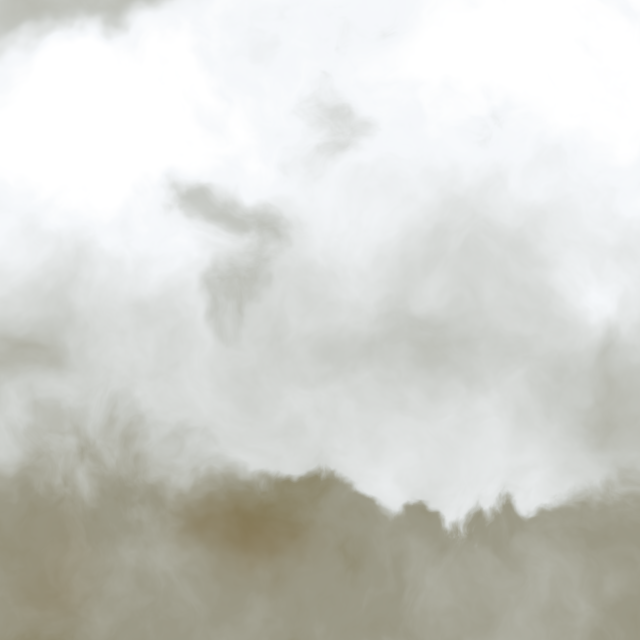
Reproduce this texture procedurally as a WebGL 2 fragment shader.

```glsl
#version 300 es
precision highp float;
// Bright billowing clouds with grey wisps above a murky olive haze.
uniform vec2 u_resolution;
out vec4 fragColor;

float hash(vec2 p) {
  return fract(sin(dot(p, vec2(127.1, 311.7))) * 43758.5453);
}

float noise(vec2 p) {
  vec2 i = floor(p), f = fract(p);
  f = f * f * (3.0 - 2.0 * f);
  return mix(mix(hash(i), hash(i + vec2(1, 0)), f.x),
             mix(hash(i + vec2(0, 1)), hash(i + vec2(1, 1)), f.x), f.y);
}

// Fractal noise centred on zero
float fbm(vec2 p) {
  float sum = 0.0, amp = 0.5;
  for (int i = 0; i < 5; i++) {
    sum += amp * (noise(p) - 0.5);
    p = mat2(1.6, 1.2, -1.2, 1.6) * p + 17.3;
    amp *= 0.54;
  }
  return sum;
}

// Soft elliptical blob
float puff(vec2 p, vec2 centre, vec2 radius) {
  vec2 d = (p - centre) / radius;
  return exp(-dot(d, d));
}

// Tone to colour: olive shadows, neutral greys, cool whites
vec3 cloudColour(float tone) {
  vec3 c = mix(vec3(0.53, 0.50, 0.38), vec3(0.61, 0.60, 0.53), smoothstep(0.49, 0.60, tone));
  c = mix(c, vec3(0.78, 0.79, 0.77), clamp((tone - 0.60) / 0.185, 0.0, 1.0));
  c = mix(c, vec3(0.87, 0.88, 0.875), clamp((tone - 0.785) / 0.09, 0.0, 1.0));
  c = mix(c, vec3(0.96, 0.97, 0.98), clamp((tone - 0.875) / 0.09, 0.0, 1.0));
  return mix(c, vec3(1.0), smoothstep(0.965, 1.02, tone));
}

void main() {
  vec2 p = gl_FragCoord.xy / u_resolution;
  vec2 warp = vec2(fbm(p * 5.0 + 3.7), fbm(p * 5.0 + 41.2));
  vec2 q = p + 0.19 * warp;
  float broad = fbm(q * 2.6 + 8.1);
  float detail = fbm(q * 8.0 + 23.4);
  float fine = fbm(p * 19.0 + 2.5 * warp + 61.7);

  // Veil brightening upwards
  float tone = mix(0.855, 0.97, smoothstep(0.42, 0.80, q.y));
  tone += 0.10 * broad + 0.10 * detail + 0.07 * fine;

  // Grey hollows at the sides and centre right
  tone -= 0.08 * puff(q, vec2(0.66, 0.45), vec2(0.13, 0.10));
  tone -= 0.12 * puff(q, vec2(1.02, 0.36), vec2(0.15, 0.14));
  tone -= 0.16 * puff(q, vec2(-0.02, 0.43), vec2(0.09, 0.08));

  // Luminous masses
  tone += 0.10 * puff(q, vec2(0.14, 0.78), vec2(0.19, 0.15));
  tone += 0.09 * puff(q, vec2(0.82, 0.90), vec2(0.28, 0.15));
  tone += 0.12 * puff(q, vec2(0.95, 0.53), vec2(0.07, 0.05));
  tone += 0.08 * puff(q, vec2(0.29, 0.55), vec2(0.05, 0.06));

  // Ragged wisps and the shaded upper corner
  float wisp = puff(q, vec2(0.33, 0.68), vec2(0.08, 0.05));
  wisp += 0.7 * puff(q, vec2(0.43, 0.65), vec2(0.07, 0.06));
  wisp += 0.8 * puff(q, vec2(0.39, 0.53), vec2(0.07, 0.08));
  wisp += 0.9 * puff(q, vec2(0.54, 0.82), vec2(0.08, 0.09));
  wisp += 0.6 * puff(q, vec2(0.76, 0.81), vec2(0.08, 0.08));
  wisp += 0.5 * puff(q, vec2(0.54, 0.98), vec2(0.10, 0.09));
  float ragged = wisp + (1.1 * detail + 0.9 * fine) * smoothstep(0.0, 0.3, wisp);
  tone -= 0.19 * smoothstep(0.20, 1.15, ragged);
  float corner = puff(q, vec2(0.10, 1.02), vec2(0.22, 0.11));
  tone -= 0.23 * smoothstep(0.28, 0.75, corner + 0.4 * detail + 0.2 * fine);

  // Haze bank: diffuse on the left, crisp under the hanging billow
  float bankTop = 0.25 - 0.12 * puff(p, vec2(0.73, 0.0), vec2(0.18, 1.0));
  float softness = mix(0.11, 0.015, smoothstep(0.22, 0.46, p.x));
  softness += 0.05 * smoothstep(0.84, 1.0, p.x);
  float rise = q.y + 0.09 * detail + 0.05 * fine - bankTop;
  tone += 0.06 * puff(vec2(q.x, rise), vec2(0.76, 0.05), vec2(0.18, 0.07));
  float haze = 1.0 - smoothstep(-softness, softness, rise);
  float hazeTone = 0.605 + 0.16 * broad + 0.14 * detail + 0.09 * fine;
  hazeTone += 0.07 * puff(q, vec2(0.20, 0.08), vec2(0.12, 0.09));
  tone = mix(tone, hazeTone, haze);

  // Warm brown core inside the haze
  float core = puff(q, vec2(0.37, 0.15), vec2(0.06, 0.05));
  core += 0.5 * puff(q, vec2(0.04, 0.08), vec2(0.07, 0.10));
  vec3 colour = mix(cloudColour(tone), vec3(0.50, 0.43, 0.28), 0.6 * core * haze);
  fragColor = vec4(clamp(colour, 0.0, 1.0), 1.0);
}
```
